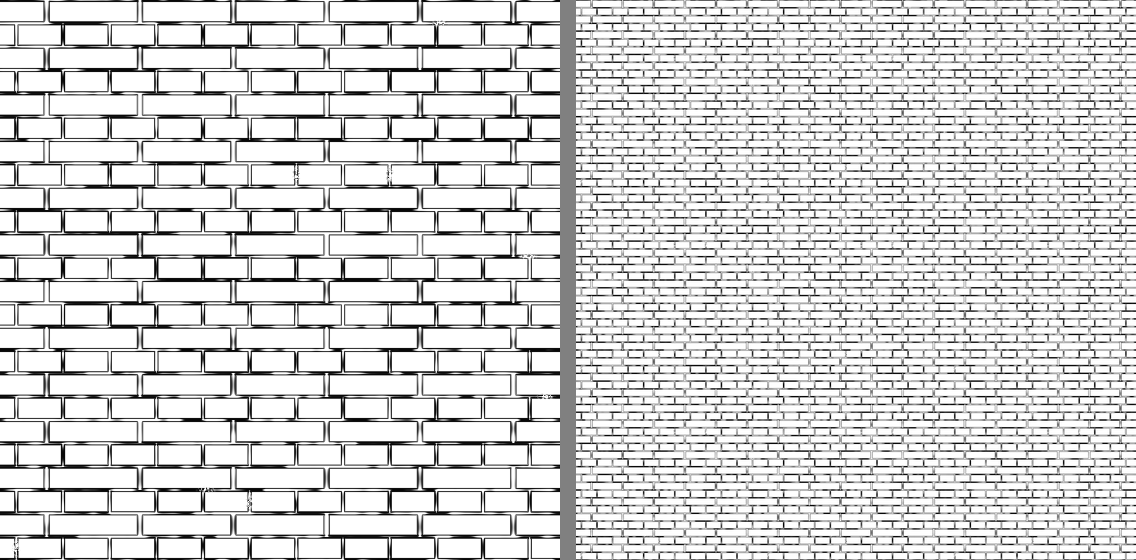
Left, the tile; right, the same tile 3 across and 3 down.
Write a WebGL 2 fragment shader that draws this texture map.

```glsl
#version 300 es
precision highp float;

uniform vec2 u_resolution;
out vec4 fragColor;

// Lengths are in course heights; ROWS courses fill the canvas.
const float ROWS = 24.0;
const float HEADER_LENGTH = 2.0;      // 12 across
const float STRETCHER_LENGTH = 4.0;   // 6 across
const float HEADER_OFFSET = 0.70;
const float STRETCHER_OFFSET = 2.0;
const float BED_GAP = 0.080;          // half widths of the joints
const float HEADER_GAP = 0.085;
const float STRETCHER_GAP = 0.130;
const float EDGE_SOFT = 0.036;        // blur on the brick side
const float LINE_MIN = 0.014;         // ink reach from the brick edge
const float LINE_MAX = 0.080;
const float LINE_SOFT = 0.050;
const float STRETCHER_SOFT = 0.095;
const float STRETCHER_INK = 0.86;
const float WEAR_CELL = 2.0;
const float WEAR_AMOUNT = 0.08;
const float SPECK_SCALE = 20.0;
const vec3 PAPER = vec3(1.0);
const vec3 INK = vec3(0.03);

float hash(vec2 p) {
    vec3 h = fract(vec3(p.xyx) * 0.1031);
    h += dot(h, h.yzx + 33.33);
    return fract((h.x + h.y) * h.z);
}

// Value noise that wraps after a whole number of cells
float wrapNoise(vec2 p, vec2 period, float seed) {
    vec2 cell = floor(p);
    vec2 f = fract(p);
    f = f * f * (3.0 - 2.0 * f);
    vec2 a = mod(cell, period) + seed;
    vec2 b = mod(cell + 1.0, period) + seed;
    return mix(mix(hash(a), hash(vec2(b.x, a.y)), f.x),
               mix(hash(vec2(a.x, b.y)), hash(b), f.x), f.y);
}

// Sparse worn patches, each placed on a bed joint or a header joint
float wearMask(vec2 q) {
    float period = ROWS / WEAR_CELL;
    vec2 id = mod(floor(q / WEAR_CELL), period);
    vec2 local = mod(q, WEAR_CELL);
    float present = step(1.0 - WEAR_AMOUNT, hash(id + 71.0));
    bool onBed = hash(id + 131.0) < 0.5;
    vec2 center = onBed ? vec2(0.55 + 0.9 * hash(id + 17.0), 1.0)
                        : vec2(HEADER_OFFSET, 0.5);
    vec2 radius = onBed ? vec2(0.5, 0.17) : vec2(0.2, 0.48);
    return present * (1.0 - smoothstep(0.3, 1.0, length((local - center) / radius)));
}

void main() {
    vec2 q = gl_FragCoord.xy / u_resolution * ROWS;
    float pixel = ROWS / min(u_resolution.x, u_resolution.y);

    // Alternate courses of headers and stretchers
    bool header = mod(floor(q.y), 2.0) < 0.5;
    float brickLength = header ? HEADER_LENGTH : STRETCHER_LENGTH;
    float offset = header ? HEADER_OFFSET : STRETCHER_OFFSET;
    float sideGap = header ? HEADER_GAP : STRETCHER_GAP;
    vec2 local = vec2(mod(q.x - offset, brickLength) - 0.5 * brickLength,
                      fract(q.y) - 0.5);

    // Signed distance to the brick
    vec2 edge = abs(local) - vec2(0.5 * brickLength - sideGap, 0.5 - BED_GAP);
    float dist = length(max(edge, 0.0)) + min(max(edge.x, edge.y), 0.0);

    // Ink swells and thins along the bed joints
    float broad = wrapNoise(q, vec2(ROWS), 11.0);
    float fine = wrapNoise(q * vec2(2.0, 1.0), vec2(2.0 * ROWS, ROWS), 29.0);
    float swell = smoothstep(0.3, 0.8, mix(broad, fine, 0.6));
    float bedReach = mix(LINE_MIN, LINE_MAX, swell);

    // Upright joints fill most at mid height; stretcher ends stay soft and grey
    float middle = 1.0 - 4.0 * local.y * local.y;
    float sideSwell = middle * smoothstep(0.15, 0.85, wrapNoise(q, vec2(ROWS), 47.0));
    float sideReach = header ? mix(LINE_MIN, LINE_MAX, sideSwell)
                             : mix(0.0, 0.075, sideSwell);
    float upright = smoothstep(-0.03, 0.03, edge.x)
                  * (1.0 - smoothstep(0.36, 0.48, abs(local.y)));
    float reach = mix(bedReach, sideReach, upright);
    float soft = mix(LINE_SOFT, header ? LINE_SOFT : STRETCHER_SOFT, upright);
    float strength = mix(1.0, header ? 1.0 : STRETCHER_INK, upright);
    soft = max(soft, 0.6 * pixel);

    // Blurred outline that fades into the joint
    float inner = max(EDGE_SOFT, 0.6 * pixel);
    float ink = strength * smoothstep(-inner, 0.6 * inner, dist)
              * (1.0 - smoothstep(reach - 0.3 * soft, reach + soft, dist));

    // Fine speckled wear
    float wear = wearMask(q);
    float grain = wrapNoise(q * SPECK_SCALE, vec2(ROWS * SPECK_SCALE), 83.0);
    float chips = smoothstep(0.3, 0.75, grain) * wear;
    float specks = 0.55 * smoothstep(0.55, 0.85, 1.0 - grain) * wear;
    ink = max(ink * (1.0 - chips), specks);

    fragColor = vec4(mix(PAPER, INK, ink), 1.0);
}
```
